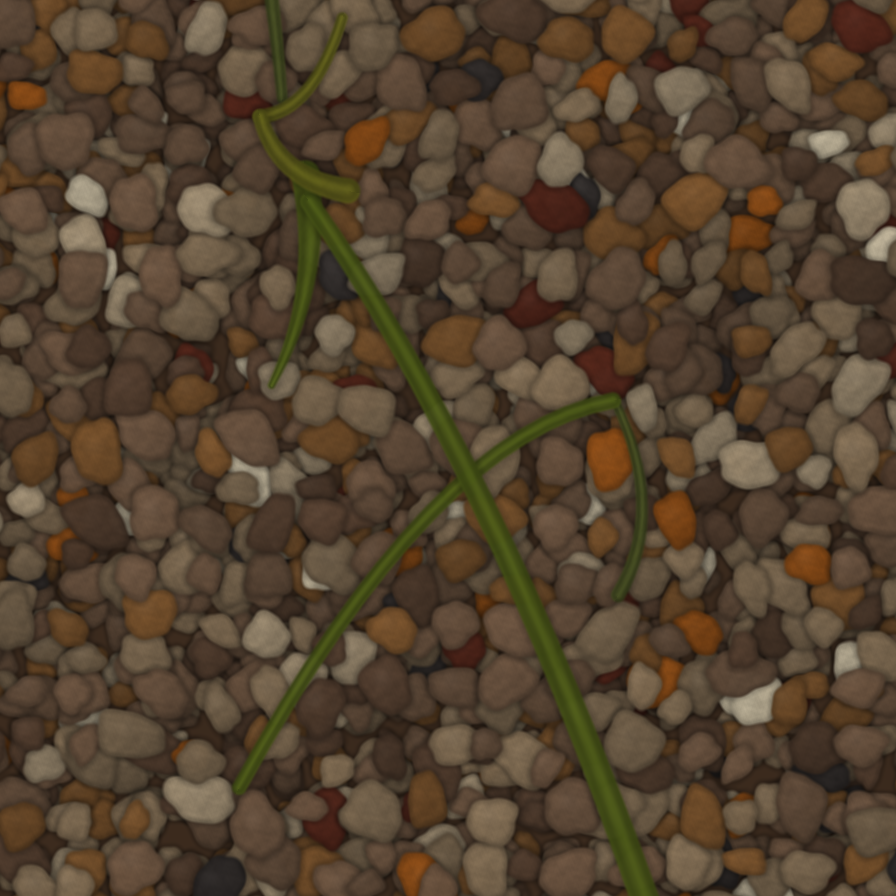
A WebGL 1 fragment shader for this texture:

```glsl
precision highp float;
// Coarse wet sand of mixed rounded grains with thin green grass blades lying across it.

uniform vec2 u_resolution;

const float TAU = 6.2831853;
const float EDGE = 0.0024;

float hash(vec2 p, float seed) {
  vec3 q = fract(vec3(p.xyx) * 0.1031 + seed * 0.173);
  q += dot(q, q.yzx + 33.33);
  return fract((q.x + q.y) * q.z);
}

// Layered, rotated sines: soft mottling in about -1..1.
float mottle(vec2 p) {
  float sum = 0.0;
  float amp = 0.5;
  for (int i = 0; i < 4; i++) {
    sum += amp * sin(p.x + 1.7 * sin(p.y)) * cos(p.y - 0.8 * p.x);
    p = mat2(1.2, 1.5, -1.5, 1.2) * p + 2.3;
    amp *= 0.6;
  }
  return sum;
}

// Mineral colours, from common to rare.
vec3 mineral(float pick) {
  vec3 color = vec3(0.345, 0.268, 0.205);                      // brown quartz
  color = mix(color, vec3(0.415, 0.350, 0.268), step(0.30, pick)); // tan
  color = mix(color, vec3(0.275, 0.205, 0.155), step(0.60, pick)); // dark brown
  color = mix(color, vec3(0.385, 0.262, 0.140), step(0.74, pick)); // ochre
  color = mix(color, vec3(0.500, 0.445, 0.360), step(0.875, pick)); // pale
  color = mix(color, vec3(0.470, 0.255, 0.075), step(0.935, pick)); // orange
  color = mix(color, vec3(0.290, 0.130, 0.090), step(0.957, pick)); // rust
  color = mix(color, vec3(0.165, 0.150, 0.145), step(0.970, pick)); // slate
  return mix(color, vec3(0.660, 0.620, 0.530), step(0.986, pick)); // white
}

// Paints one grain over the ground; local is in cell units from its centre.
vec3 paintGrain(vec3 ground, vec2 local, vec2 id, float seed, float scale, float light) {
  float turn = TAU * hash(id, seed + 1.0);
  float c = cos(turn);
  float s = sin(turn);
  vec2 q = mat2(c, -s, s, c) * local;
  float stretch = mix(1.0, 1.28, hash(id, seed + 2.0));
  q *= vec2(1.0 / stretch, stretch);

  float angle = atan(q.y, q.x);
  float phase = TAU * hash(id, seed + 3.0);
  float outline = 1.0 + 0.07 * sin(3.0 * angle + phase)
    + 0.05 * sin(4.0 * angle - 2.0 * phase) + 0.025 * sin(7.0 * angle + 3.0 * phase);
  float radius = mix(0.27, 0.50, hash(id, seed + 4.0));
  float depth = outline * radius - length(q);
  float cover = smoothstep(-EDGE, EDGE, depth / scale);
  float shadow = smoothstep(-0.13, 0.02, depth);

  vec3 color = mineral(hash(id, seed + 5.0));
  color *= light * mix(0.88, 1.11, hash(id, seed + 6.0));
  color *= mix(0.83, 1.03, smoothstep(0.0, 0.14, depth));
  color *= 1.0 + 0.16 * dot(local, vec2(-0.5, 0.85));
  color *= 1.0 + 0.09 * mottle(local * 9.0 + phase * 5.0);
  float glint = exp(-40.0 * dot(local - vec2(-0.08, 0.12), local - vec2(-0.08, 0.12)));
  color += 0.035 * glint * hash(id, seed + 7.0);
  return mix(ground * (1.0 - 0.24 * shadow), color, cover * 0.96);
}

// One jittered layer of grains; neighbours are painted in a fixed order.
vec3 paintLayer(vec3 ground, vec2 p, float scale, float seed, float light) {
  vec2 grid = p * scale + seed * 3.7;
  vec2 cell = floor(grid);
  for (int y = -1; y <= 1; y++) {
    for (int x = -1; x <= 1; x++) {
      vec2 id = cell + vec2(float(x), float(y));
      vec2 jitter = vec2(hash(id, seed + 8.0), hash(id, seed + 9.0));
      vec2 centre = id + 0.5 + 0.64 * (jitter - 0.5);
      ground = paintGrain(ground, grid - centre, id, seed, scale, light);
    }
  }
  return ground;
}

vec2 bezier(vec2 a, vec2 b, vec2 c, float t) {
  return mix(mix(a, b, t), mix(b, c, t), t);
}

// Paints a blade along a curve from a to c; widths holds start and end half widths.
vec3 paintBlade(vec3 ground, vec2 p, vec2 a, vec2 b, vec2 c, vec2 widths, vec3 green) {
  float nearest = 9.0;
  float along = 0.0;
  float side = 1.0;
  vec2 from = a;
  for (int i = 1; i <= 16; i++) {
    vec2 to = bezier(a, b, c, float(i) / 16.0);
    vec2 d = to - from;
    vec2 v = p - from;
    float h = clamp(dot(v, d) / dot(d, d), 0.0, 1.0);
    float reach = length(v - d * h);
    if (reach < nearest) {
      nearest = reach;
      along = (float(i) - 1.0 + h) / 16.0;
      side = sign(d.x * v.y - d.y * v.x);
    }
    from = to;
  }
  float width = mix(widths.x, widths.y, along);
  float across = side * nearest / width;
  float cover = smoothstep(EDGE, -EDGE, nearest - width);
  float shadow = smoothstep(0.009, 0.0, nearest - width);
  float streak = sin(across * 5.0 + 1.0) + 0.6 * mottle(vec2(along * 14.0, across * 2.0));
  vec3 color = green * (1.0 + 0.10 * streak - 0.13 * across * across);
  return mix(ground * (1.0 - 0.16 * shadow), color, cover * 0.93);
}

void main() {
  vec2 p = gl_FragCoord.xy / u_resolution.y;
  vec3 color = vec3(0.23, 0.165, 0.115);

  // Sand, from the small shaded grains below to the large lit ones on top.
  for (int i = 0; i < 5; i++) {
    float level = float(i);
    color = paintLayer(color, p, 18.5 - 0.9 * level, 11.0 + 13.0 * level, 0.86 + 0.045 * level);
  }
  color *= 1.0 + 0.05 * mottle(p * 7.0);

  // Grass: thin shoots first, then the two long crossing blades.
  vec3 leaf = vec3(0.275, 0.325, 0.085);
  vec3 dull = vec3(0.245, 0.275, 0.120);
  vec3 fresh = vec3(0.345, 0.340, 0.095);
  color = paintBlade(color, p, vec2(0.315, 0.89), vec2(0.31, 0.95), vec2(0.302, 1.01), vec2(0.006, 0.008), dull);
  color = paintBlade(color, p, vec2(0.686, 0.553), vec2(0.745, 0.43), vec2(0.690, 0.336), vec2(0.005, 0.008), dull);
  color = paintBlade(color, p, vec2(0.341, 0.805), vec2(0.36, 0.68), vec2(0.303, 0.57), vec2(0.016, 0.004), leaf);
  color = paintBlade(color, p, vec2(0.290, 0.87), vec2(0.35, 0.875), vec2(0.382, 0.98), vec2(0.008, 0.006), fresh);
  color = paintBlade(color, p, vec2(0.267, 0.121), vec2(0.483, 0.516), vec2(0.684, 0.553), vec2(0.008, 0.009), leaf);
  color = paintBlade(color, p, vec2(0.345, 0.775), vec2(0.547, 0.487), vec2(0.722, -0.01), vec2(0.010, 0.016), leaf);
  color = paintBlade(color, p, vec2(0.290, 0.87), vec2(0.31, 0.80), vec2(0.388, 0.787), vec2(0.008, 0.014), fresh);

  gl_FragColor = vec4(color, 1.0);
}
```
